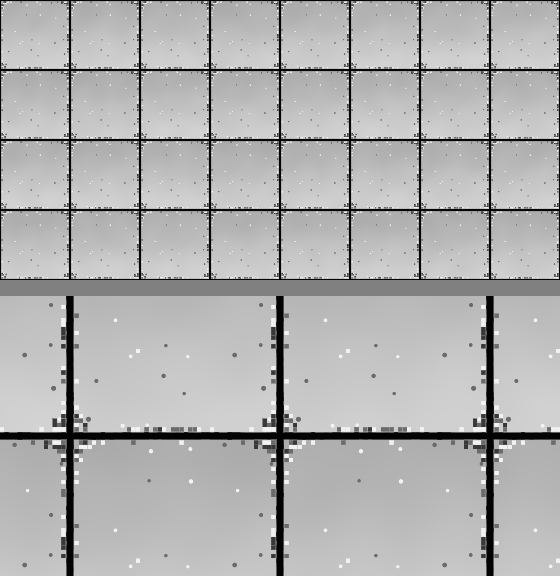
Top, the full canvas; bottom, a detail of the centre.
Give the GLSL for this pattern, as a WebGL 2 fragment shader.

```glsl
#version 300 es
precision highp float;
// Draws an 8 by 4 wall of grey gradient tiles with black joints, specks and crumbled edges.

uniform vec2 u_resolution;
out vec4 fragColor;

// Layout: lengths are in tile widths
const vec2 TILE_COUNT = vec2(8.0, 4.0);
const float JOINT_HALF = 0.017;
const float CORNER_RADIUS = 0.13;

// Tones
const float JOINT_TONE = 0.01;
const float TOP_TONE = 0.68;
const float BOTTOM_TONE = 0.815;
const float LIGHT_TONE = 0.95;
const float MID_TONE = 0.42;
const float DARK_TONE = 0.22;

// Wear
const float SPECK_GRID = 6.0;
const float SPECK_SHARE = 0.55;
const float SPECK_RADIUS = 0.011;
const float CRUMB_GRID = 48.0;
const float CRUMB_REACH = 0.036;
const float CRUMB_SHARE = 0.75;
const float FAINT_EDGE = 0.3;
const float CLOUD_AMOUNT = 0.025;
const float TILE_VARIATION = 0.012;

float hash(vec2 p) {
    vec3 q = fract(vec3(p.xyx) * 0.1031);
    q += dot(q, q.yzx + 33.33);
    return fract((q.x + q.y) * q.z);
}

vec2 hash2(vec2 p) {
    return vec2(hash(p + 11.7), hash(p + 47.3));
}

float cornerSlope(vec2 cell, vec2 offset) {
    float angle = 6.28319 * hash(cell);
    return dot(vec2(cos(angle), sin(angle)), offset);
}

float gradientNoise(vec2 p) {
    vec2 i = floor(p);
    vec2 f = fract(p);
    vec2 u = f * f * f * (f * (f * 6.0 - 15.0) + 10.0);
    vec2 e = vec2(1.0, 0.0);
    float low = mix(cornerSlope(i, f), cornerSlope(i + e.xy, f - e.xy), u.x);
    float high = mix(cornerSlope(i + e.yx, f - e.yx), cornerSlope(i + 1.0, f - 1.0), u.x);
    return mix(low, high, u.y);
}

float roundedBox(vec2 p, vec2 halfSize, float radius) {
    vec2 q = abs(p) - halfSize + radius;
    return length(max(q, 0.0)) + min(max(q.x, q.y), 0.0) - radius;
}

// Vertical gradient, slightly clouded and a little different in each tile
float faceTone(vec2 uv, vec2 tile) {
    float height = uv.y + 0.08 * (0.5 - uv.x);
    float tone = mix(BOTTOM_TONE, TOP_TONE, smoothstep(-0.05, 1.05, height));
    tone += CLOUD_AMOUNT * gradientNoise(uv * 3.0 + tile * 5.0);
    return tone + TILE_VARIATION * (hash(tile + 3.0) - 0.5);
}

// Sparse light and dark dots, jittered inside a coarse grid
float addSpecks(float tone, vec2 uv, float aa) {
    vec2 cell = floor(uv * SPECK_GRID);
    vec2 centre = (cell + 0.2 + 0.6 * hash2(cell)) / SPECK_GRID;
    float radius = SPECK_RADIUS * mix(0.7, 1.1, hash(cell + 71.0));
    float dotMask = 1.0 - smoothstep(-aa, aa, length(uv - centre) - radius);
    float present = step(hash(cell + 23.0), SPECK_SHARE);
    float speckTone = hash(cell + 5.0) < 0.5 ? LIGHT_TONE : MID_TONE;
    return mix(tone, speckTone, dotMask * present);
}

// Small square chips, densest on the right and bottom edges and in the corners
float addCrumbs(float tone, vec2 uv, float aa) {
    vec2 cell = floor(uv * CRUMB_GRID);
    vec2 centre = (cell + 0.5) / CRUMB_GRID;
    vec2 p = centre - 0.5;
    float depth = -roundedBox(p, vec2(0.5 - JOINT_HALF), CORNER_RADIUS);
    float wornSide = step(min(1.0 - centre.x, centre.y), 0.06);
    float corner = smoothstep(0.72, 0.86, abs(p.x) + abs(p.y));
    float strength = max(max(wornSide, corner), FAINT_EDGE);
    float density = CRUMB_SHARE * strength * (1.0 - smoothstep(0.0, CRUMB_REACH, depth));
    float present = step(hash(cell + 101.0), density);
    vec2 fromCentre = abs(uv - centre);
    float edge = max(fromCentre.x, fromCentre.y) - 0.5 / CRUMB_GRID;
    float chip = 1.0 - smoothstep(-aa, aa, edge);
    float pick = hash(cell + 151.0);
    float chipTone = pick < 0.55 ? LIGHT_TONE : (pick < 0.82 ? MID_TONE : DARK_TONE);
    return mix(tone, chipTone, chip * present);
}

void main() {
    vec2 grid = gl_FragCoord.xy / u_resolution * TILE_COUNT;
    vec2 tile = floor(grid);
    vec2 uv = fract(grid);
    float aa = 0.5 * TILE_COUNT.y / u_resolution.y;

    float tone = faceTone(uv, tile);
    tone = addSpecks(tone, uv, aa);
    tone = addCrumbs(tone, uv, aa);

    // Joints straddle the tile borders
    vec2 border = min(uv, 1.0 - uv);
    float joint = 1.0 - smoothstep(-aa, aa, min(border.x, border.y) - JOINT_HALF);
    fragColor = vec4(vec3(mix(tone, JOINT_TONE, joint)), 1.0);
}
```
